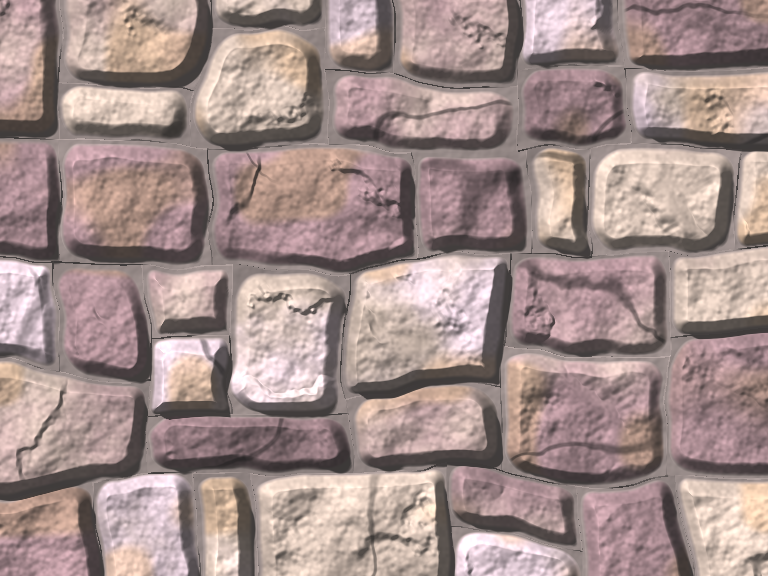
Reproduce this texture procedurally as a WebGL 1 fragment shader.

```glsl
precision highp float;
// Sunlit rubble wall of rough pink, cream and lilac stones with deep joints.
// A warped box is cut again and again into stones; a height field of bevels,
// ledges and fractal noise is then lit from the upper left with cast shadows.

uniform vec2 u_resolution;

#define SEED 4.7
#define STONE_AREA 0.07
#define JOINT 0.007
#define BEVEL 0.022
#define DEPTH 0.034
#define RELIEF 0.07
#define ROUGHNESS 7.0
#define LEDGE 0.011
#define AMBIENT 0.30
#define SUN 0.92
#define HAZE 0.10

const vec3 MAUVE = vec3(1.0, 0.79, 0.83);
const vec3 CREAM = vec3(1.0, 0.89, 0.82);
const vec3 LILAC = vec3(1.0, 0.89, 0.94);
const vec3 OCHRE = vec3(1.0, 0.80, 0.62);
const vec3 MORTAR = vec3(1.0, 0.90, 0.88);

float hash(float n) { return fract(sin(n * 127.1 + SEED) * 43758.5); }
float hash2(vec2 c) { return fract(sin(dot(c, vec2(127.1, 311.7))) * 43758.5); }

float noise(vec2 p) {
  vec2 c = floor(p), f = fract(p);
  f = f * f * (3.0 - 2.0 * f);
  return mix(mix(hash2(c), hash2(c + vec2(1, 0)), f.x),
             mix(hash2(c + vec2(0, 1)), hash2(c + vec2(1, 1)), f.x), f.y);
}

float fbm(vec2 p) {
  float sum = 0.0, gain = 0.5;
  for (int i = 0; i < 5; i++) {
    sum += gain * noise(p);
    p = mat2(1.65, 1.25, -1.25, 1.65) * p + 3.7;
    gain *= 0.5;
  }
  return sum;
}

// Signed distance to the stone around p, and that stone's id
float stoneDistance(vec2 p, out float id) {
  p.y += 0.075 * (noise(p * 2.3 + 5.0) - 0.5);
  p += 0.045 * (vec2(noise(p * 5.0), noise(p * 5.0 + 31.0)) - 0.5);
  p += 0.014 * (vec2(noise(p * 19.0), noise(p * 19.0 + 17.0)) - 0.5);
  vec2 lo = vec2(-0.07), hi = vec2(u_resolution.x / u_resolution.y + 0.07, 1.07);
  id = 1.0;
  for (int i = 0; i < 8; i++) {
    vec2 size = hi - lo;
    if (size.y < 0.36 && size.x * size.y < STONE_AREA * (0.6 + hash(id + 0.5))) break;
    vec2 cut = mix(lo, hi, mix(0.32, 0.68, hash(id + 0.37)));
    bool courses = size.y > 0.4 || size.x < 1.15 * size.y;
    bool below = courses ? p.y < cut.y : p.x < cut.x;
    if (courses) {
      if (below) hi.y = cut.y; else lo.y = cut.y;
    } else {
      if (below) hi.x = cut.x; else lo.x = cut.x;
    }
    id = 2.0 * id + (below ? 0.0 : 1.0);
  }
  vec2 extent = 0.5 * (hi - lo) - JOINT * (0.8 + 0.7 * hash(id + 0.11));
  float corner = min(mix(0.012, 0.05, hash(id + 0.23)), 0.8 * min(extent.x, extent.y));
  vec2 q = abs(p - 0.5 * (lo + hi)) - extent + corner;
  return length(max(q, 0.0)) + min(max(q.x, q.y), 0.0) - corner;
}

// Wall height: bevelled stones with ledges and grain, over rough mortar
float height(vec2 p, out float id, out float d) {
  d = stoneDistance(p, id);
  float body = 1.0 - smoothstep(-BEVEL, 0.004, d);
  float grain = fbm(p * ROUGHNESS + hash(id) * 50.0) - 0.5;
  float ledge = smoothstep(0.44, 0.56, noise(p * 5.5 + 1.6 * grain + id * 1.7));
  float stone = DEPTH * (0.75 + 0.5 * hash(id + 0.71)) + RELIEF * grain + LEDGE * ledge;
  return mix(0.25 * RELIEF * grain, stone, body);
}

void main() {
  vec2 p = gl_FragCoord.xy / u_resolution.y;
  vec3 sun = normalize(vec3(-0.45, 0.55, 0.70));
  float id, d, otherId, otherD;
  float h = height(p, id, d);

  // Surface slope and sunlight
  vec2 e = vec2(0.0022, 0.0);
  vec2 slope = vec2(height(p + e.xy, otherId, otherD) - h,
                    height(p + e.yx, otherId, otherD) - h) / e.x;
  float diffuse = max(dot(normalize(vec3(-slope, 1.0)), sun), 0.0);

  // Cast shadow: march towards the sun
  float blocked = 0.0;
  for (int i = 1; i <= 7; i++) {
    float t = 0.006 * float(i);
    blocked = max(blocked, height(p + sun.xy * t, otherId, otherD) - h - sun.z * t);
  }
  float lit = 1.0 - smoothstep(0.0, 0.009, blocked);

  // Stone colour: a kind per stone, with patches, stains and speckle
  float kind = hash(id + 0.83);
  float patches = fbm(p * 4.5 + id * 2.3);
  float speckle = noise(p * 170.0) - 0.5;
  vec3 tint = mix(MAUVE, CREAM, smoothstep(0.25, 0.5, kind + 0.5 * (patches - 0.5)));
  tint = mix(tint, LILAC, smoothstep(0.65, 0.8, kind + 0.5 * (patches - 0.5)));
  tint = mix(tint, OCHRE, 0.6 * smoothstep(0.60, 0.78, noise(p * 9.0 + id)));
  float albedo = mix(0.60, 0.90, smoothstep(0.05, 0.75, kind));
  albedo += 0.55 * (patches - 0.5) + 0.12 * speckle;

  // Occasional thin cracks
  float vein = abs(noise(p * 4.0 + 0.6 * patches + id * 3.1) - 0.5);
  float crack = (1.0 - smoothstep(0.004, 0.02, vein)) * smoothstep(0.55, 0.68, noise(p * 3.0 + id));
  albedo *= 1.0 - 0.45 * crack;

  // Joints, light and faded blacks
  float joint = smoothstep(-0.004, 0.004, d);
  vec3 color = mix(tint * albedo, MORTAR * (0.45 + 0.2 * patches), joint);
  color *= AMBIENT + SUN * diffuse * lit;
  gl_FragColor = vec4(clamp(HAZE + 0.93 * color, 0.0, 1.0), 1.0);
}
```
